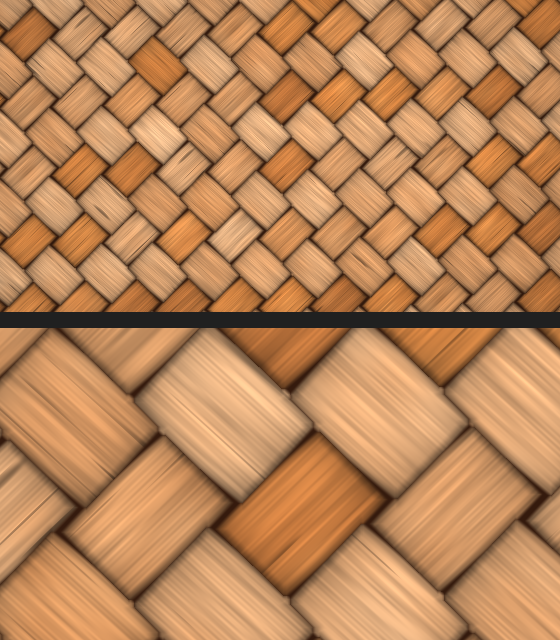
Top: the whole. Bottom: its middle third, enlarged.
A Shadertoy shader for this texture:

```glsl
const vec2 PERIOD = vec2(0.1655, 0.2205);   // one over-under repeat
const vec2 ANCHOR = vec2(0.837, 0.797);     // centre of one falling tile
const float ROW_SLOPE = 0.025;
const vec2 FALLING_HALF = vec2(0.0820, 0.0615);
const vec2 RISING_HALF = vec2(0.0755, 0.0545);
const vec3 STRAW = vec3(0.85, 0.675, 0.51);
const vec3 TAN = vec3(0.785, 0.57, 0.385);
const vec3 HONEY = vec3(0.79, 0.50, 0.25);
const vec3 RUST = vec3(0.65, 0.40, 0.21);
const vec3 GAP = vec3(0.20, 0.10, 0.05);

float hash(vec2 p) {
    return fract(sin(dot(p, vec2(127.1, 311.7))) * 43758.545);
}

float noise(vec2 p) {
    vec2 i = floor(p), f = fract(p);
    f = f * f * (3.0 - 2.0 * f);
    return mix(mix(hash(i), hash(i + vec2(1, 0)), f.x),
               mix(hash(i + vec2(0, 1)), hash(i + vec2(1, 1)), f.x), f.y);
}

// box whose long sides bow slightly outward
float tileDistance(vec2 p, vec2 halfSize) {
    float t = min(abs(p.x) / halfSize.x, 1.0);
    vec2 d = abs(p) - halfSize + vec2(0.0, 0.0025 * t * t);
    return length(max(d, 0.0)) + min(max(d.x, d.y), 0.0);
}

// x runs along the strip, y across it
vec2 stripFrame(vec2 p, float rising) {
    vec2 dir = vec2(0.731, mix(-0.682, 0.682, rising));
    return vec2(dot(p, dir), dot(p, vec2(-dir.y, dir.x)));
}

vec3 stripColour(vec2 id, float rising) {
    float tone = hash(id + 3.1 + rising * 57.0);
    float swap = step(0.82, hash(id + 8.7 + rising * 31.0));
    float warm = mix(rising, 1.0 - rising, swap);
    vec3 pale = mix(STRAW, TAN, tone);
    vec3 deep = mix(mix(TAN, HONEY, smoothstep(0.0, 0.5, tone)), RUST,
                    0.8 * smoothstep(0.6, 1.0, tone));
    return mix(pale, deep, warm * 0.9);
}

// fibres, broad stains and a few thin dark splits
vec3 addGrain(vec3 colour, vec2 p, float seed) {
    vec2 q = p + seed * vec2(7.0, 13.0);
    float broad = noise(q * vec2(8.0, 50.0));
    float fibre = noise(q * vec2(9.0, 170.0));
    float fine = noise(q * vec2(16.0, 390.0));
    float stain = noise(q * vec2(16.0, 24.0) + 5.0);
    float split = smoothstep(0.82, 0.96, noise(q * vec2(7.0, 150.0) + 19.0));
    float light = 0.76 + 0.16 * broad + 0.18 * fibre + 0.18 * fine;
    colour = mix(colour, colour * vec3(0.95, 0.86, 0.76), 0.55 * stain);
    return colour * light * (1.0 - 0.32 * split * step(0.4, seed));
}

void mainImage(out vec4 fragColor, in vec2 fragCoord) {
    vec2 uv = fragCoord / iResolution.y;
    vec2 p = uv - ANCHOR;
    p.y -= ROW_SLOPE * p.x;

    // nearest tile wins; the runner-up locates the seam
    float nearest = 1.0, second = 1.0, rising = 0.0;
    vec2 local = vec2(0), id = vec2(0);
    for (int k = 0; k < 2; k++) {
        float kind = float(k);
        vec2 halfSize = mix(FALLING_HALF, RISING_HALF, kind);
        vec2 home = floor(p / PERIOD - 0.5 * kind + 0.5);
        for (int j = -1; j <= 1; j++) {
            for (int i = -1; i <= 1; i++) {
                vec2 cell = home + vec2(i, j);
                vec2 jitter = vec2(hash(cell + kind * 9.0), hash(cell + 4.0 + kind)) - 0.5;
                vec2 centre = (cell + 0.5 * kind) * PERIOD + 0.003 * jitter;
                vec2 q = stripFrame(p - centre, kind);
                float d = tileDistance(q, halfSize);
                if (d < nearest) {
                    second = nearest;
                    nearest = d;
                    local = q;
                    id = cell;
                    rising = kind;
                } else {
                    second = min(second, d);
                }
            }
        }
    }
    float depth = min(-nearest, 0.5 * (second - nearest));

    // strip surface, curving down at its ends
    vec2 rel = local / mix(FALLING_HALF, RISING_HALF, rising);
    float seed = hash(id + 21.0 + rising * 77.0);
    vec3 colour = addGrain(stripColour(id, rising), local, seed);
    colour *= 1.06 - 0.27 * pow(abs(rel.x), 3.5) - 0.06 * pow(abs(rel.y), 4.0);
    colour *= 1.0 + 0.04 * rel.y;

    // contact shadow and dark seams
    colour *= mix(0.66, 1.0, smoothstep(0.0, 0.011, depth));
    float aa = 1.0 / iResolution.y;
    colour = mix(GAP, colour, smoothstep(-0.002 - 0.5 * aa, 0.002 + 0.5 * aa, depth));

    // gentle falloff towards the corners
    vec2 c = fragCoord / iResolution.xy - 0.5;
    colour *= 1.03 - 0.26 * dot(c, c);
    fragColor = vec4(clamp(colour, 0.0, 1.0), 1.0);
}
```
